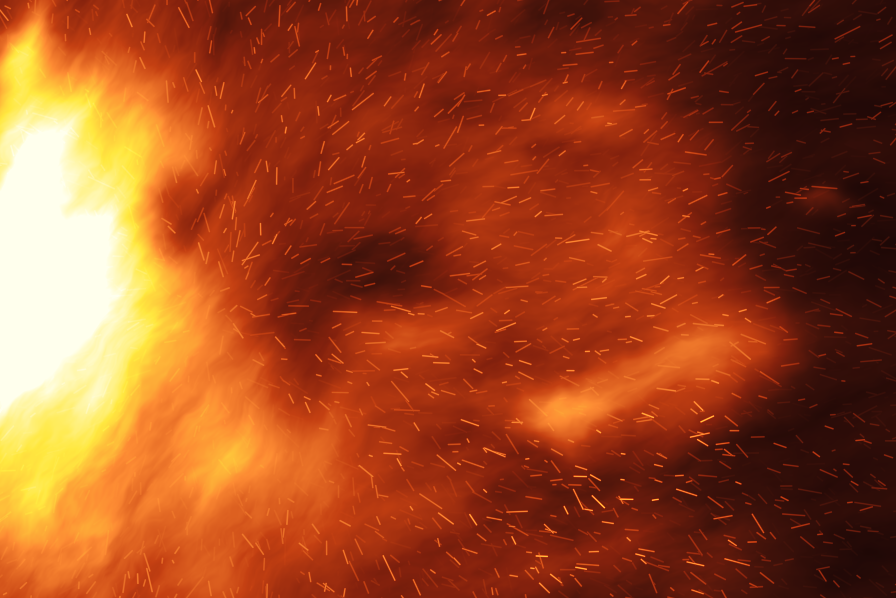
A Shadertoy shader for this background:

```glsl
const vec3 PALETTE[7] = vec3[7](
    vec3(0.08, 0.02, 0.02), vec3(0.25, 0.07, 0.04), vec3(0.52, 0.13, 0.05),
    vec3(0.77, 0.25, 0.07), vec3(0.99, 0.54, 0.20), vec3(1.00, 0.91, 0.25),
    vec3(1.00, 1.00, 0.93));
const float WARP = 0.09;            // bending of the flames
const float TURBULENCE = 2.0;       // contrast of the flame streaks
const float FIRE_ANGLE = 0.95;      // streak direction on the left
const float PLUME_ANGLE = 0.32;     // streak direction on the right
const vec2 SPARK_SOURCE = vec2(0.35, 0.48);
const int SPARK_LAYERS = 4;
const float SPARK_CELL = 0.032;     // cell size of the finest layer
const float SPARK_WIDTH = 0.0009;
const float SPARK_HEAT = 2.4;

float hash(vec2 p) {
    vec3 q = fract(p.xyx * vec3(0.1031, 0.1030, 0.0973));
    q += dot(q, q.yzx + 33.33);
    return fract((q.x + q.y) * q.z);
}

vec2 rotate(vec2 p, float a) {
    float c = cos(a), s = sin(a);
    return vec2(c * p.x + s * p.y, c * p.y - s * p.x);
}

float noise(vec2 p) {
    vec2 i = floor(p), f = fract(p);
    f = f * f * (3.0 - 2.0 * f);
    return mix(mix(hash(i), hash(i + vec2(1, 0)), f.x),
               mix(hash(i + vec2(0, 1)), hash(i + vec2(1, 1)), f.x), f.y);
}

float fbm(vec2 p) {
    float sum = 0.0, amp = 0.5;
    for (int i = 0; i < 5; i++) {
        sum += amp * noise(p);
        p = rotate(p, 0.15) * 2.03 + 17.3;
        amp *= 0.52;
    }
    return sum;
}

// Soft ellipse, turned by an angle
float blob(vec2 p, vec2 center, vec2 radii, float angle) {
    vec2 q = rotate(p - center, angle) / radii;
    return exp(-dot(q, q));
}

float fireHeat(vec2 p) {
    float h = 2.1 * blob(p, vec2(0.0, 0.38), vec2(0.40, 0.42), 0.0);
    h += 4.0 * blob(p, vec2(0.05, 0.53), vec2(0.18, 0.27), -0.2);
    h += 1.4 * blob(p, vec2(0.28, 0.52), vec2(0.13, 0.16), 0.3);
    h += 1.8 * blob(p, vec2(0.07, 0.80), vec2(0.08, 0.13), -0.2);
    h += 1.8 * blob(p, vec2(0.03, 0.90), vec2(0.04, 0.08), -0.3);
    h += 1.4 * blob(p, vec2(0.25, 0.79), vec2(0.12, 0.13), 0.2);
    h += 1.0 * blob(p, vec2(0.20, 0.10), vec2(0.45, 0.20), 0.0);
    h += 1.6 * blob(p, vec2(0.48, 0.25), vec2(0.23, 0.12), -0.35);
    h -= 1.5 * blob(p, vec2(0.30, 0.65), vec2(0.05, 0.06), 0.0);
    return h;
}

float plumeHeat(vec2 p) {
    float h = 1.4 * blob(p, vec2(1.00, 0.35), vec2(0.28, 0.07), 0.3);
    h += 0.8 * blob(p, vec2(0.93, 0.33), vec2(0.09, 0.05), 0.3);
    h += 1.5 * blob(p, vec2(1.20, 0.42), vec2(0.12, 0.10), 0.5);
    h += 1.2 * blob(p, vec2(1.08, 0.56), vec2(0.18, 0.17), 0.0);
    h += 1.1 * blob(p, vec2(0.99, 0.79), vec2(0.14, 0.05), -0.25);
    h += 1.2 * blob(p, vec2(0.70, 0.43), vec2(0.14, 0.08), 0.4);
    h += 0.8 * blob(p, vec2(0.68, 0.72), vec2(0.28, 0.19), -0.4);
    h += 1.1 * blob(p, vec2(1.39, 0.65), vec2(0.06, 0.02), -0.2);
    h -= 0.9 * blob(p, vec2(0.64, 0.54), vec2(0.15, 0.06), 0.0);
    h -= 0.8 * blob(p, vec2(0.50, 0.43), vec2(0.08, 0.07), -0.6);
    return h;
}

// Short glowing strokes scattered over a jittered grid
float sparks(vec2 p, float cell, float seed, float pixel) {
    vec2 home = floor(p / cell);
    float glow = 0.0;
    for (int k = 0; k < 9; k++) {
        vec2 id = home + vec2(k % 3 - 1, k / 3 - 1);
        vec2 key = id + seed * 37.0;
        vec2 center = (id + vec2(hash(key), hash(key + 71.7))) * cell;
        vec2 away = center - SPARK_SOURCE;
        float angle = atan(away.y, away.x) + 1.3 * (hash(key + 13.1) - 0.5);
        float reach = cell * mix(0.06, 0.36, hash(key + 29.3));
        vec2 q = rotate(p - center, angle);
        float d = length(vec2(max(abs(q.x) - reach, 0.0), q.y));
        float power = hash(key + 53.9);
        glow = max(glow, power * power * (1.0 - smoothstep(0.0, SPARK_WIDTH + pixel, d)));
    }
    return glow;
}

void mainImage(out vec4 fragColor, in vec2 fragCoord) {
    float pixel = 1.0 / iResolution.y;
    vec2 p = fragCoord * pixel;

    // Streaks swing from steep flames to a flatter plume
    float plumeSide = smoothstep(0.25, 0.85, p.x);
    vec2 bend = vec2(fbm(p * 5.0), fbm(p * 5.0 + 41.0)) - 0.5;
    vec2 w = p + WARP * bend;
    float fireStreak = fbm(rotate(w, FIRE_ANGLE) * vec2(5.0, 17.0) + 50.0);
    float plumeStreak = fbm(rotate(w, PLUME_ANGLE) * vec2(5.0, 13.0) + 90.0);
    float streak = mix(fireStreak, plumeStreak, plumeSide) - 0.5;

    // Heat of the glowing air
    float night = smoothstep(1.02, 1.36, w.x + 0.12 * (p.y - 0.5));
    float heat = mix(1.5, 0.45, night) + fireHeat(w) + plumeHeat(w);
    heat += streak * TURBULENCE * mix(1.0, 0.45, night);

    // Sparks fade where the flames are brighter
    float glow = 0.0;
    for (int i = 0; i < SPARK_LAYERS; i++)
        glow = max(glow, sparks(p, SPARK_CELL * (1.0 + 0.35 * float(i)), float(i) + 1.0, pixel));
    float embers = 0.75 + 0.6 * blob(p, vec2(1.08, 0.16), vec2(0.30, 0.18), 0.2);
    heat += glow * SPARK_HEAT * embers * (1.0 - 0.9 * smoothstep(2.0, 3.8, heat));

    // Heat to colour
    vec3 color = PALETTE[0];
    for (int i = 1; i < 7; i++)
        color = mix(color, PALETTE[i], clamp(heat - float(i - 1), 0.0, 1.0));
    fragColor = vec4(color, 1.0);
}
```
